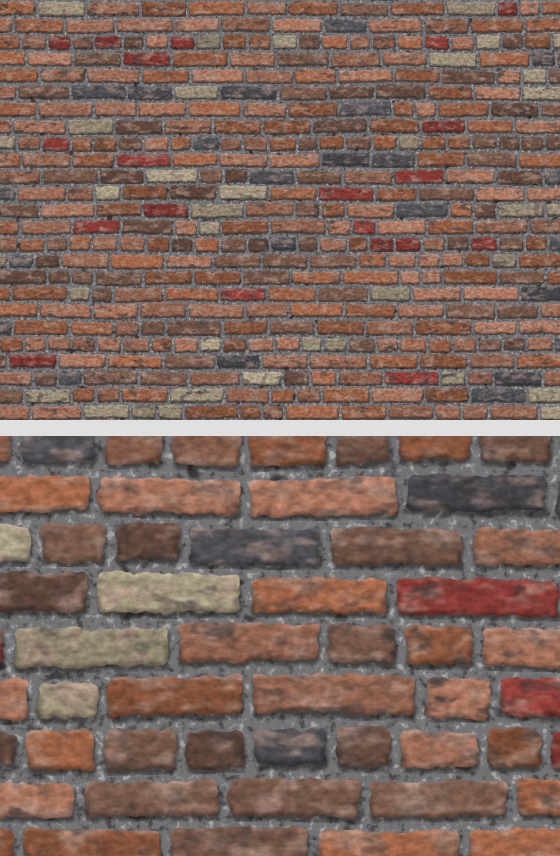
Top, the full canvas; bottom, a detail of the centre.
Reproduce this texture procedurally as a WebGL 1 fragment shader.

```glsl
precision highp float;
uniform vec2 u_resolution;

const float ROWS = 25.0;
const float STRETCHER = 3.0;  // brick pitch in row heights
const float HEADER = 1.5;
const float JOINT = 0.22;     // mortar width in row heights
const vec3 SALMON = vec3(0.61, 0.42, 0.34);
const vec3 ORANGE = vec3(0.57, 0.36, 0.26);
const vec3 BROWN = vec3(0.43, 0.32, 0.27);
const vec3 RED = vec3(0.53, 0.23, 0.21);
const vec3 BUFF = vec3(0.60, 0.56, 0.47);
const vec3 CHARCOAL = vec3(0.31, 0.31, 0.33);
const vec3 DUST = vec3(0.66, 0.55, 0.50);
const vec3 SOOT = vec3(0.25, 0.23, 0.23);
const vec3 MORTAR = vec3(0.45, 0.45, 0.46);
const vec3 GRIT = vec3(0.66, 0.65, 0.65);

float hash(vec2 p) {
  vec3 q = fract(p.xyx * 0.1031);
  q += dot(q, q.yzx + 33.33);
  return fract((q.x + q.y) * q.z);
}

float cornerSlope(vec2 cell, vec2 offset) {
  float angle = 6.2832 * hash(cell);
  return dot(vec2(cos(angle), sin(angle)), offset);
}

float gradientNoise(vec2 p) {
  vec2 i = floor(p), f = fract(p), e = vec2(1.0, 0.0);
  vec2 u = f * f * f * (f * (f * 6.0 - 15.0) + 10.0);
  float near = mix(cornerSlope(i, f), cornerSlope(i + e, f - e), u.x);
  float far = mix(cornerSlope(i + e.yx, f - e.yx), cornerSlope(i + 1.0, f - 1.0), u.x);
  return mix(near, far, u.y);
}

float fbm(vec2 p) {
  float sum = 0.0, amplitude = 0.6;
  for (int i = 0; i < 3; i++) {
    sum += amplitude * gradientNoise(p);
    p = p * 2.03 + 17.3;
    amplitude *= 0.55;
  }
  return sum;
}

float roundedBox(vec2 p, vec2 extent, float radius) {
  vec2 q = abs(p) - extent + radius;
  return length(max(q, 0.0)) + min(max(q.x, q.y), 0.0) - radius;
}

float jointAt(float index, float row) {
  return index + 0.2 * (hash(vec2(index + 91.0, row + 37.0)) - 0.5);
}

// Left end, right end and identity of the brick at x; some are cut in two
vec3 brickSpan(float x, float row, float splitChance) {
  float i = floor(x);
  i += step(jointAt(i + 1.0, row), x) - step(x, jointAt(i, row));
  vec3 span = vec3(jointAt(i, row), jointAt(i + 1.0, row), 2.0 * i);
  float middle = 0.5 * (span.x + span.y);
  if (hash(vec2(i + 53.0, row + 11.0)) >= splitChance) return span;
  return x < middle ? vec3(span.x, middle, span.z) : vec3(middle, span.y, span.z + 1.0);
}

vec3 clayColour(float pick) {
  vec3 c = mix(SALMON, ORANGE, step(0.37, pick));
  c = mix(c, BROWN, step(0.62, pick));
  c = mix(c, RED, step(0.78, pick));
  c = mix(c, BUFF, step(0.84, pick));
  return mix(c, CHARCOAL, step(0.94, pick));
}

vec3 brickFace(vec2 p, vec2 id, float pick) {
  vec2 q = p + 7.3 * hash(id + 5.0);
  vec3 c = clayColour(pick) * (0.84 + 0.3 * hash(id + 23.0));
  float stain = smoothstep(0.02, 0.34, fbm(q * vec2(1.4, 2.6) + 80.0));
  c = mix(c, DUST, 0.6 * smoothstep(-0.08, 0.3, fbm(q * vec2(1.1, 2.2))));
  c = mix(c, SOOT, 0.75 * hash(id + 71.0) * stain);
  return c * (1.0 + 0.42 * fbm(q * vec2(4.0, 6.0) + 40.0));
}

vec3 mortarBed(vec2 p) {
  float grit = fbm(p * 5.0 + 120.0);
  vec3 c = mix(MORTAR, GRIT, smoothstep(0.08, 0.4, grit));
  c = mix(c, SOOT, 0.75 * smoothstep(0.06, 0.4, -grit));
  float pits = smoothstep(0.22, 0.42, fbm(p * vec2(1.3, 1.8) + 200.0));
  return mix(c, SOOT * 0.7, 0.8 * pits);
}

void main() {
  // Row units, measured down from the top
  float pixel = ROWS / u_resolution.y;
  vec2 p = vec2(gl_FragCoord.x, u_resolution.y - gl_FragCoord.y) * pixel;
  float y = p.y + 0.16 * gradientNoise(p * vec2(0.2, 0.3));
  float row = floor(y);
  // Every sixth course is laid with headers
  float header = step(abs(mod(row, 6.0) - 2.0), 0.5);
  float pitch = mix(STRETCHER, HEADER, header);
  float shift = 0.5 * mod(row, 2.0) + 0.35 * hash(vec2(row + 3.0, 19.0));
  vec3 span = brickSpan(p.x / pitch + shift, row, 0.1 * (1.0 - header));
  vec2 id = vec2(span.z, row) + 60.0;
  // Chipped outline
  float middle = (0.5 * (span.x + span.y) - shift) * pitch;
  vec2 local = vec2(p.x - middle, y - row - 0.5 - 0.06 * (hash(id + 31.0) - 0.5));
  vec2 extent = vec2(0.5 * (span.y - span.x) * pitch - 0.5 * JOINT, 0.345 + 0.05 * hash(id + 47.0));
  float chips = 0.13 * fbm(p * 2.2 + 60.0) + 0.03 * gradientNoise(p * 6.0);
  float edge = roundedBox(local, extent, 0.12) + chips;
  // Light from above: bright upper rim, dark lower rim and shadow on the mortar
  vec3 face = brickFace(p, id, pow(hash(id), mix(1.0, 0.75, header)));
  float rim = smoothstep(-0.14, 0.0, edge);
  face *= 1.0 - 0.28 * rim * smoothstep(-0.25, 0.3, local.y);
  face *= 1.0 + 0.12 * rim * smoothstep(0.1, 0.35, -local.y);
  float shade = roundedBox(local - vec2(0.02, 0.08), extent, 0.12) + chips;
  vec3 bed = mortarBed(p) * (1.0 - 0.42 * (1.0 - smoothstep(-0.05, 0.08, shade)));
  gl_FragColor = vec4(mix(face, bed, smoothstep(-pixel, pixel, edge)), 1.0);
}
```
